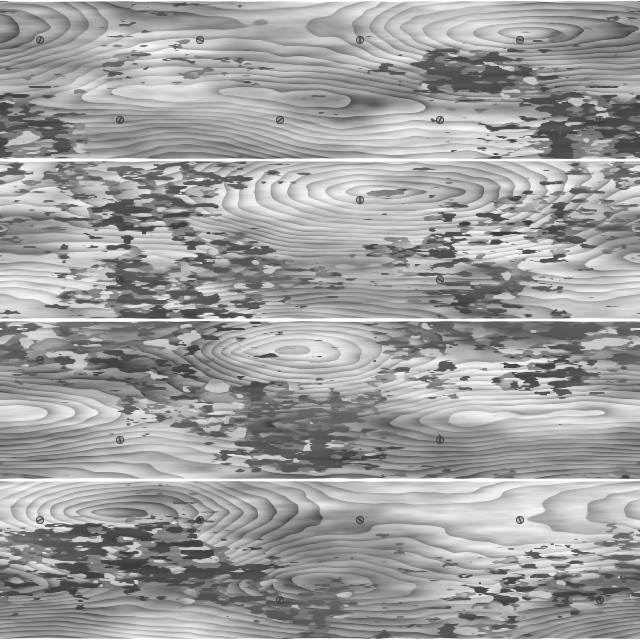
Give the GLSL for this texture, as a WebGL 2 fragment shader.

```glsl
#version 300 es
precision highp float;

#define PLANKS 4.0
#define GAP_HALF 0.0024
#define RINGS 118.0
#define KNOT_STRETCH 4.8
#define GRAIN_WARP 0.06
#define PAINT_LEVEL 0.15
#define STAIN_LEVEL 0.075
#define SCREW_RADIUS 0.0056
#define SCREW_CHANCE 0.52

uniform vec2 u_resolution;
out vec4 fragColor;

const float PI = 3.14159;
const float WOOD_DARK = 0.61;
const float WOOD_LIGHT = 0.90;
const float STAIN = 0.43;
const float PRIMER = 0.86;
const float SCREW_INK = 0.24;

float hash(vec2 p) {
    return fract(sin(dot(p, vec2(127.1, 311.7))) * 43758.5453);
}

// Value noise whose lattice wraps once per canvas
float noise(vec2 p, vec2 freq, float seed) {
    vec2 q = p * freq;
    vec2 cell = floor(q);
    vec2 f = q - cell;
    f = f * f * (3.0 - 2.0 * f);
    vec2 a = mod(cell, freq) + seed * 17.3;
    vec2 b = mod(cell + 1.0, freq) + seed * 17.3;
    return mix(mix(hash(a), hash(vec2(b.x, a.y)), f.x),
               mix(hash(vec2(a.x, b.y)), hash(b), f.x), f.y);
}

float fbm(vec2 p, vec2 freq, float seed) {
    float sum = 0.0, amp = 0.57;
    for (int i = 0; i < 3; i++) {
        sum += amp * noise(p, freq, seed + float(i));
        freq *= 2.0;
        amp *= 0.5;
    }
    return sum;
}

// Antialiased step at zero
float edge(float field) {
    float w = fwidth(field) * 0.6 + 0.0001;
    return smoothstep(-w, w, field);
}

// Growth-ring phase: long ovals around two knots, bent by noise
float ringPhase(vec2 p, float plank) {
    float field = 1.0;
    for (int i = 0; i < 2; i++) {
        vec2 id = vec2(plank + 2.0, float(i) * 3.7);
        vec2 place = i == 0 ? vec2(0.82 - 0.22 * plank, 0.2)
                            : vec2(hash(id), 0.8 + 0.4 * hash(id + 5.1));
        float dx = sin(PI * (p.x - place.x)) / PI;
        float dy = p.y - (plank + place.y) / PLANKS;
        float d = length(vec2(dx / KNOT_STRETCH, dy));
        float h = max(0.03 - abs(d - field), 0.0) / 0.03;
        field = min(d, field) - h * h * 0.0075;
    }
    field += GRAIN_WARP * (noise(p, vec2(4.0, 9.0), plank) - 0.5);
    field += 0.010 * (noise(p, vec2(11.0, 30.0), plank + 8.0) - 0.5);
    field += 0.003 * (noise(p, vec2(34.0, 90.0), plank + 9.0) - 0.5);
    return RINGS * field;
}

float woodTone(vec2 p, float plank) {
    float phase = ringPhase(p, plank);
    float s = fract(phase);
    float w = clamp(fwidth(phase), 0.06, 0.5);
    float groove = s * s * (1.0 - smoothstep(1.0 - w, 1.0, s));
    float depth = mix(0.16, 0.42, noise(p, vec2(7.0, 24.0), 31.0 + plank));
    float bleach = smoothstep(0.28, 0.72, fbm(p, vec2(4.0, 14.0), 41.0 + plank));
    float fibre = fbm(p, vec2(16.0, 110.0), 51.0) - 0.5;
    return mix(WOOD_DARK, WOOD_LIGHT, bleach) - depth * groove + 0.28 * fibre;
}

// Stain, bare primer and dark flaking paint over the wood
float weather(float tone, vec2 p, float plank) {
    float cover = fbm(p, vec2(4.0, 9.0), 61.0 + plank * 5.0) - 0.5;
    float flakes = fbm(p, vec2(40.0, 140.0), 71.0) - 0.5;
    float chips = fbm(p, vec2(24.0, 56.0), 81.0) - 0.5;
    float streak = fbm(p, vec2(14.0, 120.0), 91.0) - 0.5;
    float shade = noise(p, vec2(5.0, 14.0), 101.0 + plank);

    float stain = edge(cover + 0.4 * chips + 0.4 * flakes - STAIN_LEVEL);
    tone = mix(tone, STAIN + 0.2 * streak, 0.75 * stain);
    float primer = edge(chips - 0.17) * smoothstep(-0.02, 0.1, cover);
    tone = mix(tone, PRIMER + 0.1 * streak, 0.8 * primer);
    float paint = edge(0.95 * cover + 0.85 * flakes - 0.2 * chips - PAINT_LEVEL);
    float paintTone = mix(0.24, 0.42, shade) + 0.14 * streak;
    return mix(tone, paintTone, 0.94 * paint);
}

// Slotted screws on a staggered grid, some missing
float addScrews(float tone, vec2 p, float px) {
    vec2 grid = p * PLANKS * 2.0;
    vec2 cell = floor(grid);
    vec2 d = (fract(grid) - 0.5) / (PLANKS * 2.0);
    float present = step(mod(cell.x + cell.y, 2.0), 0.5)
                  * step(hash(cell + 3.0), SCREW_CHANCE);
    float angle = PI * hash(cell + 9.0);
    float r = length(d);
    float disc = 1.0 - smoothstep(-px, px, r - SCREW_RADIUS);
    float rim = 1.0 - smoothstep(0.0, px, abs(r - SCREW_RADIUS) - 0.0004);
    float across = abs(dot(d, vec2(cos(angle), sin(angle))));
    float slot = disc * (1.0 - smoothstep(0.0, px, across - 0.0007));
    tone = mix(tone, tone * 0.8, disc * present);
    return mix(tone, SCREW_INK, 0.8 * max(rim, slot) * present);
}

void main() {
    vec2 p = gl_FragCoord.xy / u_resolution;
    p.y = 1.0 - p.y;
    float px = 0.7 / min(u_resolution.x, u_resolution.y);
    float plank = floor(p.y * PLANKS);
    float tone = addScrews(weather(woodTone(p, plank), p, plank), p, px);

    // White gaps with slightly uneven edges
    float seam = abs(fract(p.y * PLANKS + 0.5) - 0.5) / PLANKS;
    float ragged = 0.0016 * (noise(p, vec2(36.0, 8.0), 111.0) - 0.5);
    tone = mix(tone, 1.0, 1.0 - smoothstep(-px, px, seam - GAP_HALF - ragged));
    fragColor = vec4(vec3(clamp(tone, 0.0, 1.0)), 1.0);
}
```
